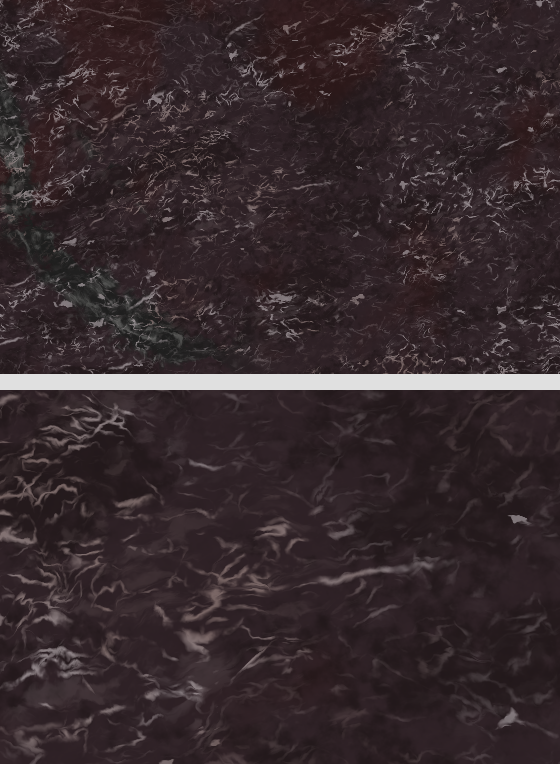
Top: the whole. Bottom: its middle third, enlarged.
A WebGL 1 fragment shader for this texture:

```glsl
precision highp float;
uniform vec2 u_resolution;

const vec3 DARK_WINE = vec3(0.140, 0.100, 0.110);
const vec3 WINE = vec3(0.178, 0.128, 0.146);
const vec3 RUST = vec3(0.210, 0.090, 0.085);
const vec3 DEEP_GREEN = vec3(0.115, 0.122, 0.118);
const vec3 PALE_GREEN = vec3(0.360, 0.370, 0.360);
const vec3 CALCITE = vec3(0.660, 0.625, 0.640);
const vec3 SAND = vec3(0.540, 0.460, 0.450);
const int VEIN_LAYERS = 9;
const int STREAKS = 18;

float hash(vec2 c) {
  vec3 v = fract(c.xyx * 0.1031);
  v += dot(v, v.yzx + 33.33);
  return fract((v.x + v.y) * v.z);
}

float noise(vec2 p) {
  vec2 i = floor(p), f = fract(p);
  f = f * f * f * (f * (f * 6.0 - 15.0) + 10.0);
  vec2 e = vec2(0.0, 1.0);
  return mix(mix(hash(i), hash(i + e.yx), f.x),
             mix(hash(i + e.xy), hash(i + e.yy), f.x), f.y);
}

vec2 rotate(vec2 p, float a) {
  return vec2(cos(a) * p.x + sin(a) * p.y, cos(a) * p.y - sin(a) * p.x);
}

float fbm(vec2 p) {
  float sum = 0.0, amp = 0.533;
  for (int i = 0; i < 4; i++) {
    sum += amp * noise(p);
    p = rotate(p, 0.6) * 2.07 + 11.3;
    amp *= 0.5;
  }
  return sum;
}

vec2 warp(vec2 p, float scale, float amount) {
  return p + amount * (vec2(fbm(p * scale + 3.1), fbm(p * scale + 47.7)) - 0.5);
}

float line(float d, float width, float px) {
  return 1.0 - smoothstep(0.0, max(width, px), d);
}

// Stretched field whose mid-level contours become veins
float field(vec2 p, float angle, float scale, float seed) {
  vec2 q = rotate(p, angle) * vec2(1.0, 2.8) * scale + seed;
  return 0.76 * noise(q) + 0.24 * noise(q * 2.3 + 7.0) - 0.5;
}

float vein(vec2 p, float angle, float scale, float seed, float width, float px) {
  vec2 e = vec2(0.001, 0.0);
  float n = field(p, angle, scale, seed);
  vec2 slope = vec2(field(p + e, angle, scale, seed),
                    field(p + e.yx, angle, scale, seed)) - n;
  return line(abs(n) / max(length(slope) / e.x, scale * 0.6), width, px);
}

// Tapered stroke centred on c
float streak(vec2 p, vec2 c, float angle, float halfLength, float width, float px) {
  vec2 q = rotate(p - c, angle);
  float taper = 1.0 - smoothstep(0.1, 1.0, abs(q.x) / halfLength);
  return taper * line(abs(q.y), width * (0.3 + taper), px);
}

void main() {
  float px = 1.0 / u_resolution.y;
  vec2 p = gl_FragCoord.xy / u_resolution.y;
  vec2 bent = warp(p, 3.0, 0.10);
  vec2 w = warp(warp(bent, 30.0, 0.018), 75.0, 0.009);

  // Wine ground with rusty clouds
  float cloud = fbm(rotate(w, 0.25) * vec2(6.0, 12.0));
  float grain = fbm(p * 80.0) - 0.5;
  vec3 color = mix(DARK_WINE, WINE, smoothstep(0.36, 0.62, cloud + 0.4 * grain));
  float rust = smoothstep(0.5, 0.75, fbm(w * 3.5 + 21.0) + 0.2 * smoothstep(0.6, 1.0, p.y) - 0.07);
  color = mix(color, RUST, 0.45 * rust);

  // Ragged green seam sweeping down from the left edge
  float crumbs = fbm(w * 40.0);
  float curve = 0.62 * exp(-4.0 * bent.x);
  float across = (w.y - curve) / sqrt(1.0 + 16.0 * curve * curve);
  float seamWidth = 0.055 + 0.16 * (fbm(w * 9.0) - 0.5) + 0.08 * (crumbs - 0.5);
  float seam = 1.0 - smoothstep(seamWidth * 0.5, seamWidth * 1.1 + 0.001, abs(across));
  seam *= step(0.0, seamWidth) * (1.0 - smoothstep(0.45, 0.8, w.x));
  float branch = streak(w, vec2(0.27, 0.54), -0.85, 0.34, 0.02, px) * smoothstep(0.35, 0.6, crumbs);
  float fibre = fbm(vec2(across * 75.0, w.x * 16.0) + 3.0 * cloud);
  float light = smoothstep(0.49, 0.78, 0.5 * fibre + 0.5 * crumbs);
  color = mix(color, mix(DEEP_GREEN, PALE_GREEN, light), max(0.85 * seam, 0.6 * branch));

  // Short broken filaments: many faint, a few bright
  float cluster = smoothstep(0.4, 0.66, fbm(rotate(bent, 0.4) * vec2(4.0, 7.0) + 9.0));
  float breaks = smoothstep(0.25, 0.62, fbm(p * 55.0 + 5.0));
  float pale = 0.0;
  for (int i = 0; i < VEIN_LAYERS; i++) {
    float k = float(i);
    float angle = mix(-0.5, 1.1, hash(vec2(k, 5.0)));
    float scale = 7.0 + 2.1 * k;
    float patchy = smoothstep(0.5, 0.82, fbm(rotate(p, 0.35) * vec2(18.0, 28.0) + 17.0 * k));
    float strength = breaks * patchy * mix(0.3, 1.2, cluster);
    float thread = vein(w, angle, scale, 31.0 * k, 0.0016 + 0.0026 * patchy, px);
    pale = max(pale, min(strength, 0.8) * thread);
  }

  // Longer strokes rising to the right, and one falling along the top
  vec2 s = mix(bent, w, 0.7);
  for (int i = 0; i < STREAKS; i++) {
    float k = float(i);
    vec2 c = vec2(1.5 * hash(vec2(k, 1.7)), hash(vec2(k, 8.3)));
    float angle = mix(0.15, 0.75, hash(vec2(k, 14.1)));
    float halfLength = mix(0.04, 0.16, hash(vec2(k, 23.9)));
    float broken = smoothstep(0.38, 0.65, fbm(p * 26.0 + k));
    pale = max(pale, 0.75 * broken * streak(s, c, angle, halfLength, 0.0045, px));
  }
  pale = max(pale, 0.35 * streak(s, vec2(0.33, 0.95), -0.25, 0.26, 0.004, px));

  // Fine dusty haze and rare chips
  float haze = mix(0.25, 1.0, cluster) * smoothstep(0.5, 0.8, fbm(rotate(w, 0.35) * vec2(36.0, 80.0)));
  float chips = smoothstep(0.77, 0.83, fbm(rotate(w, 0.2) * vec2(19.0, 34.0) + 60.0));
  vec3 mineral = mix(CALCITE, SAND, smoothstep(0.48, 0.75, fbm(p * 6.0 + 80.0)));
  color = mix(color, mineral, max(max(pale, 0.17 * haze), 0.7 * chips));

  color *= 1.0 + 0.14 * grain;
  gl_FragColor = vec4(color, 1.0);
}
```
